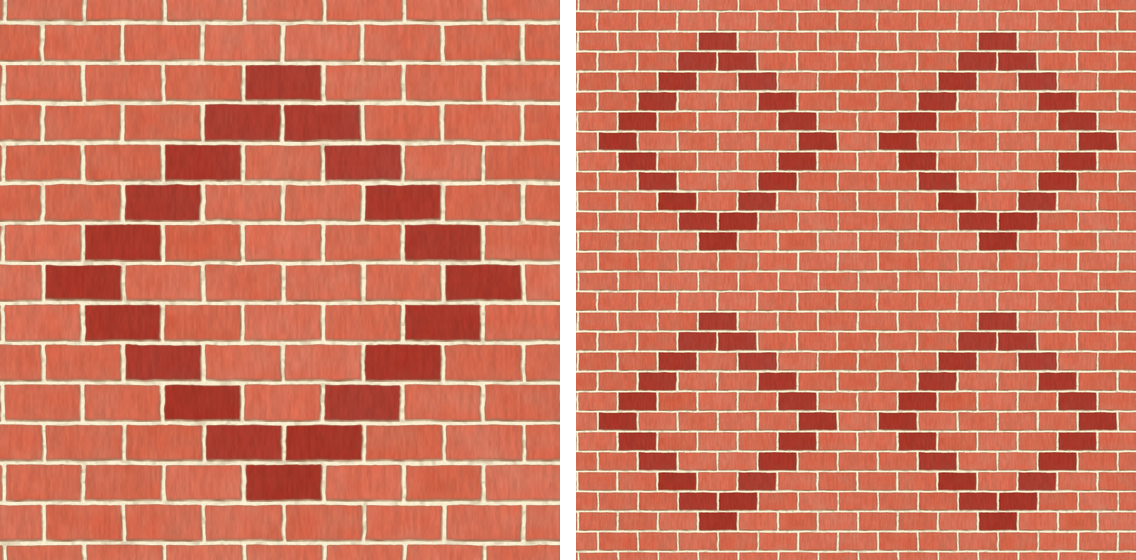
Left, the tile; right, the same tile 2 across and 2 down.
Write a Shadertoy shader that draws this texture.

```glsl
// Red brick wall in running bond, with a diamond of darker bricks and cream mortar.

#define GRID vec2(7.0, 14.0)            // bricks across, courses down
#define OFFSET vec2(0.04, 0.56)         // shift of the bond, in bricks and courses
#define HALF_BRICK vec2(0.0667, 0.0308) // half size of a brick, in canvas units
#define DIAMOND vec3(3.5, 6.0, 5.0)     // centre column, centre course, radius in courses
#define WOBBLE 0.0022                   // unevenness of the brick edges
#define RED vec3(0.825, 0.425, 0.325)
#define DARK_RED vec3(0.65, 0.23, 0.18)
#define EDGE_BROWN vec3(0.66, 0.40, 0.31)
#define CREAM vec3(0.98, 0.94, 0.82)
#define SHADOW vec3(0.58, 0.43, 0.32)
#define GRAIN 0.15                      // strength of the vertical streaks

float hash(vec2 p) {
    return fract(sin(dot(p, vec2(127.1, 311.7))) * 43758.5453);
}

// Value noise that wraps after one canvas; period is the number of cells.
float noise(vec2 uv, vec2 period) {
    vec2 p = uv * period;
    vec2 i = floor(p), f = fract(p);
    f = f * f * (3.0 - 2.0 * f);
    vec2 a = mod(i, period), b = mod(i + 1.0, period);
    return mix(mix(hash(a), hash(vec2(b.x, a.y)), f.x),
               mix(hash(vec2(a.x, b.y)), hash(b), f.x), f.y);
}

float roundBox(vec2 p, vec2 halfSize, float radius) {
    vec2 q = abs(p) - halfSize + radius;
    return length(max(q, 0.0)) + min(max(q.x, q.y), 0.0) - radius;
}

// Fired clay: tint per brick, soft blotches and vertical streaks.
vec3 clayColor(vec2 uv, vec2 id, float dark) {
    float tint = hash(id + 3.7) - 0.5;
    float blotch = noise(uv, vec2(22.0, 28.0)) * 0.6 + noise(uv + 0.31, vec2(60.0, 50.0)) * 0.4 - 0.5;
    float streak = noise(uv, vec2(230.0, 38.0)) * 0.6 + noise(uv, vec2(390.0, 120.0)) * 0.4 - 0.5;
    vec3 color = mix(RED, DARK_RED, dark);
    color += vec3(0.03, 0.045, 0.05) * tint;
    color += vec3(0.02, -0.07, -0.08) * blotch * (1.0 - 0.5 * dark);
    return color * (1.0 + GRAIN * streak);
}

// Cream joint, with fine grit and dull patches.
vec3 mortarColor(vec2 uv) {
    float grit = noise(uv, vec2(260.0)) - 0.5;
    float dull = smoothstep(0.55, 0.95, noise(uv + 0.17, vec2(90.0, 110.0)));
    return mix(CREAM, SHADOW, 0.22 * dull) + 0.06 * grit;
}

void mainImage(out vec4 fragColor, in vec2 fragCoord) {
    vec2 uv = fragCoord / iResolution.xy;
    float soft = 0.0007 + 0.6 / iResolution.y;

    // Courses are counted downwards; every other one is shifted by half a brick.
    vec2 grid = vec2(uv.x, 1.0 - uv.y) * GRID - OFFSET;
    float course = mod(floor(grid.y), GRID.y);
    float shift = 0.5 * (1.0 - mod(course, 2.0));
    float slide = 0.03 * (hash(vec2(course, 9.0)) - 0.5);
    grid.x -= shift + slide;
    vec2 id = vec2(mod(floor(grid.x), GRID.x), course);

    // Position in the brick, with its own tilt, size and ragged edges.
    vec2 p = (fract(grid) - 0.5) / GRID * vec2(1.0, -1.0);
    p.y += p.x * 0.022 * (hash(id + 5.1) - 0.5);
    p.x += p.y * 0.04 * (hash(id + 8.3) - 0.5);
    p += WOBBLE * (vec2(noise(uv, vec2(40.0, 56.0)), noise(uv + 0.43, vec2(35.0, 49.0))) - 0.5);
    p += 0.4 * WOBBLE * (vec2(noise(uv, vec2(150.0)), noise(uv + 0.43, vec2(150.0))) - 0.5);
    vec2 halfSize = HALF_BRICK + 0.0012 * (vec2(hash(id + 1.3), hash(id + 2.9)) - 0.5);
    float edge = roundBox(p, halfSize, 0.0015);

    // Dark bricks lie on the outline of a diamond.
    float column = abs(id.x + 0.5 + shift - DIAMOND.x);
    float ring = abs(2.0 * column + abs(course - DIAMOND.y) - DIAMOND.z);
    float dark = 1.0 - step(0.5, ring);

    // Shadow falls to the lower right of each brick.
    float fall = roundBox(p - vec2(0.0009, -0.0018), halfSize, 0.0015);
    float shade = 1.0 - smoothstep(-0.0006, 0.0018 + soft, fall);
    shade *= 0.5 + 0.5 * noise(uv + 0.61, vec2(56.0, 70.0));
    vec3 color = mix(mortarColor(uv), SHADOW, shade);

    // Brick face, with browned edges that are stronger at the lower right.
    float lower = smoothstep(-0.0035, 0.0, roundBox(p + vec2(0.0007, -0.0009), halfSize, 0.0015));
    float worn = smoothstep(-0.0028, 0.0, edge) * 0.3 + lower * 0.2;
    worn *= 0.5 + noise(uv + 0.23, vec2(70.0, 84.0));
    vec3 clay = mix(clayColor(uv, id, dark), EDGE_BROWN * (1.0 - 0.2 * dark), worn);
    color = mix(color, clay, 1.0 - smoothstep(-soft, soft, edge));

    fragColor = vec4(clamp(color, 0.0, 1.0), 1.0);
}
```
